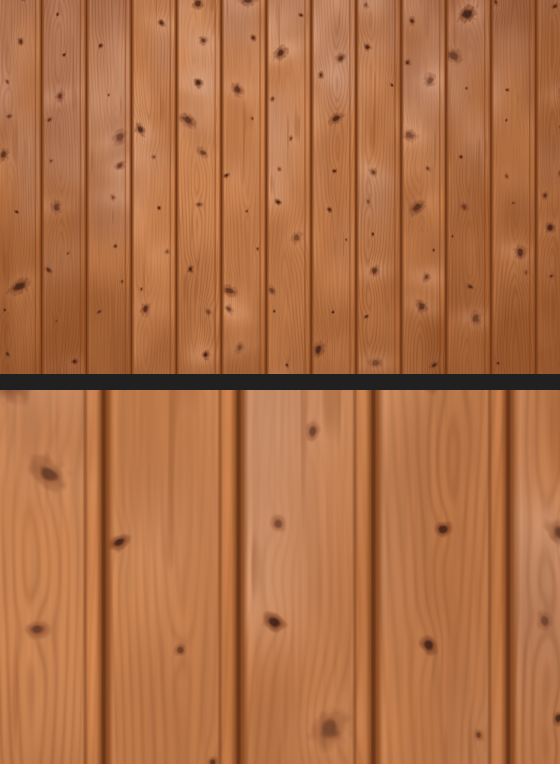
Top, the full canvas; bottom, a detail of the centre.
Reproduce this texture procedurally as a Shadertoy shader.

```glsl
// Varnished pine wall cladding: upright boards, each with a rounded bead and a dark groove.
// Lengths are in board widths. Every board has its own tone, arched growth rings that bend
// round scattered knots, fine fibres and soft pale patches of sheen.

float hash(vec2 p) {
    return fract(sin(dot(p, vec2(127.1, 311.7))) * 43758.5);
}

float noise(vec2 p) {
    vec2 i = floor(p), f = fract(p);
    f = f * f * (3.0 - 2.0 * f);
    return mix(mix(hash(i), hash(i + vec2(1, 0)), f.x),
               mix(hash(i + vec2(0, 1)), hash(i + vec2(1, 1)), f.x), f.y);
}

// Soft vertical line of half width w at distance d
float line(float d, float w, float soft) {
    return 1.0 - smoothstep(w - soft, w + soft, abs(d));
}

// Knots of one board: x = core, y = brown rim, z = grain bend, w = pale surround
vec4 knots(vec2 p, float board) {
    vec4 sum = vec4(0);
    float row = floor(p.y / 0.85);
    for (int k = -1; k <= 1; k++) {
        vec2 cell = vec2(board, row + float(k));
        if (hash(cell + 3.7) > 0.88) continue;
        vec2 centre = vec2(mix(0.1, 0.82, hash(cell + 11.3)),
                           (cell.y + 0.15 + 0.7 * hash(cell + 23.9)) * 0.85);
        float size = mix(0.04, 0.16, pow(hash(cell + 31.1), 2.2));
        float wide = mix(0.8, 1.6, pow(hash(cell + 47.3), 3.0));
        vec2 d = p - centre;
        d.y += d.x * (hash(cell + 53.7) - 0.5) * 0.8;
        float r = length(d * vec2(1.0 / wide, 1.0)) / size;
        r *= 0.75 + 0.5 * noise(d * 18.0 + cell * 7.0);
        float depth = mix(0.45, 1.0, hash(cell + 61.9));
        sum.x += depth * (1.0 - smoothstep(0.3, 0.8, r));
        sum.y += depth * (1.0 - smoothstep(0.7, 1.5, r));
        sum.z += size * exp(-dot(d, d * vec2(1.0, 0.3)) / (size * size * 5.0));
        sum.w += smoothstep(0.04, 0.1, size) * exp(-dot(d, d * vec2(2.0, 7.0)) * 2.5)
               * hash(cell + 71.3);
    }
    return sum;
}

void mainImage(out vec4 fragColor, in vec2 fragCoord) {
    vec2 uv = fragCoord / iResolution.xy;
    float px = 12.46 / iResolution.x;
    vec2 p = fragCoord * px + vec2(0.075, 0.0);
    float board = floor(p.x), x = fract(p.x);
    vec2 q = vec2(x, p.y);
    vec2 seed = vec2(board * 17.3, board * 5.1);
    vec4 knot = knots(q, board);

    // Wood colour on two axes: orange to pink upwards, dark to light towards the middle
    float tone = hash(vec2(board, 1.7)) - 0.5;
    float cloud = noise(q * vec2(1.3, 0.8) + seed) - 0.5;
    float patches = noise(q * vec2(1.6, 1.1) + seed + 25.0) - 0.5;
    vec2 c = uv - vec2(0.40, 0.60);
    float pink = smoothstep(0.25, 0.85, 0.12 + 0.68 * uv.y + 0.5 * cloud - 0.35 * tone);
    float light = 0.93 + 0.6 * tone + 0.7 * patches - 2.1 * dot(c, c);
    light = clamp(light + 0.5 * min(knot.w, 1.0), -0.15, 1.25);
    vec3 orange = mix(vec3(0.605, 0.355, 0.19), vec3(0.745, 0.48, 0.295), light);
    vec3 rose = mix(vec3(0.62, 0.39, 0.265), vec3(0.775, 0.555, 0.425), light);
    vec3 col = mix(orange, rose, min(pink + 0.5 * knot.w, 1.0));

    // Growth rings: long arches about a wandering heart line
    float heart = mix(0.25, 0.65, hash(vec2(board, 9.2))) + 0.1 * (noise(vec2(p.y * 0.4, board)) - 0.5);
    float arch = sqrt((x - heart) * (x - heart) + 0.002);
    float slope = mix(-0.9, 0.9, hash(vec2(board, 4.4)));
    float ring = arch * 15.0 + p.y * slope + 1.6 * noise(q * vec2(2.5, 0.5) + seed) + 18.0 * knot.z;
    float grain = pow(0.5 + 0.5 * sin(6.283 * ring), 2.0);
    float strength = mix(0.0, 0.11, noise(q * vec2(1.5, 0.45) + seed + 40.0));
    col *= 1.01 - strength * grain * vec3(0.8, 1.1, 1.4);

    // Fibres and rare resin streaks
    col *= 1.0 + 0.06 * (noise(q * vec2(38.0, 1.8) + seed) - 0.5);
    float streak = noise(q * vec2(11.0, 0.8) + seed + 80.0);
    col = mix(col, vec3(0.55, 0.30, 0.15), 0.3 * smoothstep(0.88, 0.98, streak));

    // Knots
    col = mix(col, vec3(0.48, 0.25, 0.14), 0.65 * min(knot.y, 1.0));
    col = mix(col, vec3(0.24, 0.12, 0.08), 0.9 * min(knot.x, 1.0));

    // Bead: warmer band with a thin inner crease and a lit crown beside the groove
    float soft = max(0.6 * px, 0.01);
    float crown = 1.0 - smoothstep(0.0, 0.06, abs(x - 0.915));
    col *= 1.0 - smoothstep(0.84, 0.87, x) * vec3(0.04, 0.07, 0.12);
    col *= 1.0 + 0.08 * crown;
    col = mix(col, vec3(0.50, 0.27, 0.13), 0.55 * line(x - 0.86, 0.013, soft));

    // Groove: soft brown slope with a narrow dark core, lit on the far lip
    float edge = x - step(0.5, x);
    col = mix(col, vec3(0.53, 0.28, 0.12), 0.9 * line(edge - 0.005, 0.043, 0.025 + 0.2 * px));
    col = mix(col, vec3(0.38, 0.19, 0.09), 0.8 * line(edge + 0.002, 0.015, soft));
    col *= 1.0 + 0.04 * line(x - 0.085, 0.015, soft);

    fragColor = vec4(col, 1.0);
}
```
